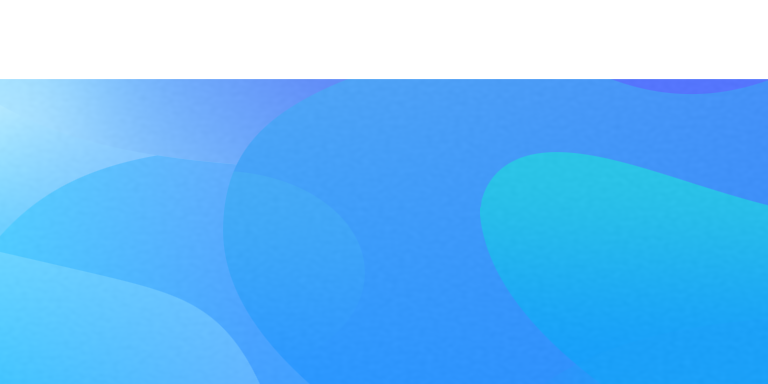
A Shadertoy shader for this background:

```glsl
// Overlapping translucent blue waves and blobs under a plain white band.

const float BAND_BOTTOM = 0.794;
const vec3 WHITE = vec3(1.0);
const vec3 VIOLET = vec3(0.33, 0.46, 0.99);

// Antialiased coverage of the region where d > 0
float cover(float d) {
    return clamp(0.5 + d / max(fwidth(d), 1e-5), 0.0, 1.0);
}

// Bilinear blend of four corner colours
vec3 cornerBlend(vec2 uv, vec3 bl, vec3 br, vec3 tl, vec3 tr) {
    uv = clamp(uv, 0.0, 1.0);
    return mix(mix(bl, br, uv.x), mix(tl, tr, uv.x), uv.y);
}

vec2 hashGradient(vec2 cell) {
    vec2 h = vec2(dot(cell, vec2(127.1, 311.7)), dot(cell, vec2(269.5, 183.3)));
    return 2.0 * fract(sin(h) * 43758.5) - 1.0;
}

float gradientNoise(vec2 p) {
    vec2 i = floor(p), f = fract(p);
    vec2 u = f * f * (3.0 - 2.0 * f);
    vec2 e = vec2(0.0, 1.0);
    float low = mix(dot(hashGradient(i), f),
                    dot(hashGradient(i + e.yx), f - e.yx), u.x);
    float high = mix(dot(hashGradient(i + e.xy), f - e.xy),
                     dot(hashGradient(i + e.yy), f - e.yy), u.x);
    return mix(low, high, u.y);
}

// Curve that starts at a height and eases toward start + rise
float easedEdge(float x, float start, float rise, float rate) {
    return start + rise * (1.0 - exp(-rate * x));
}

// Large blob: its left side bulges most at mid height
float largeBlob(vec2 p) {
    float d = p.y - 0.40;
    float d2 = d * d;
    float bend = d > 0.0 ? d2 + 7.0 * d2 * d2 : 1.41 * d2;
    return p.x - 0.581 - bend;
}

// Teal blob: rounded nose on the left, long falling top edge
float tealBlob(vec2 p) {
    vec2 nose = vec2(1.25, 0.44);
    float s = max(p.x - nose.x, 0.0);
    float top = nose.y + sqrt(s) * (0.572 - 1.138 * s + 0.553 * s * s);
    float drop = max(nose.y - p.y, 0.0);
    float left = nose.x + 0.1 * drop + 1.4 * drop * drop;
    return min(top - p.y, p.x - left);
}

float ellipse(vec2 p, vec2 center, vec2 radius) {
    return 1.0 - length((p - center) / radius);
}

// Soft sheets on the left side
vec3 leftWaves(vec2 p) {
    vec3 color = cornerBlend(vec2(p.x / 0.85, (p.y - 0.5) / 0.294),
        vec3(0.60, 0.86, 1.00), vec3(0.38, 0.63, 0.98),
        vec3(0.50, 0.82, 1.00), vec3(0.38, 0.55, 0.97));
    color = mix(color, vec3(0.76, 0.93, 1.0),
        0.6 * exp(-14.0 * dot(p - vec2(0.0, 0.74), p - vec2(0.0, 0.74))));

    float upperEdge = easedEdge(p.x, 0.727, -0.18, 3.2);
    vec3 pale = cornerBlend(vec2(p.x / 0.4, (p.y - 0.4) / 0.32),
        vec3(0.42, 0.81, 1.00), vec3(0.48, 0.74, 1.00),
        vec3(0.70, 0.91, 1.00), vec3(0.54, 0.79, 1.00));
    color = mix(color, pale, cover(upperEdge - p.y));

    float middleEdge = min(upperEdge, easedEdge(p.x, 0.385, 0.25, 4.5));
    vec3 middle = cornerBlend(vec2(p.x / 0.65, p.y / 0.6),
        vec3(0.24, 0.76, 1.00), vec3(0.26, 0.63, 1.00),
        vec3(0.36, 0.82, 1.00), vec3(0.39, 0.67, 0.99));
    color = mix(color, middle, cover(middleEdge - p.y));

    float lowerEdge = 0.344 - 0.23 * p.x - 2.9 * pow(max(p.x, 0.0), 7.0);
    vec3 lower = cornerBlend(vec2(p.x / 0.65, p.y / 0.34),
        vec3(0.26, 0.77, 1.00), vec3(0.38, 0.71, 1.00),
        vec3(0.42, 0.83, 1.00), vec3(0.45, 0.76, 1.00));
    return mix(color, lower, cover(lowerEdge - p.y));
}

// Blobs that fill the centre and right side
vec3 rightBlobs(vec3 color, vec2 p) {
    vec3 large = cornerBlend(vec2((p.x - 0.58) / 1.42, p.y / BAND_BOTTOM),
        vec3(0.16, 0.60, 1.00), vec3(0.20, 0.55, 0.98),
        vec3(0.32, 0.66, 0.96), vec3(0.27, 0.57, 0.97));
    float inner = cover(ellipse(p, vec2(0.57, 0.29), vec2(0.38, 0.265)));
    large += vec3(0.01, 0.035, -0.01) * inner * smoothstep(0.0, 0.45, p.y);
    color = mix(color, large, cover(largeBlob(p)));

    vec3 teal = mix(vec3(0.09, 0.62, 0.98), vec3(0.17, 0.77, 0.90),
                    smoothstep(0.0, 0.62, p.y));
    color = mix(color, teal, cover(tealBlob(p)));

    float footEdge = easedEdge(p.x - 1.497, 0.049, 0.145, 3.6);
    float foot = cover(footEdge - p.y) * smoothstep(1.35, 1.65, p.x);
    color = mix(color, vec3(0.11, 0.63, 0.97), 0.7 * foot);

    float violetEdge = 0.755 + 0.9 * (p.x - 1.8) * (p.x - 1.8);
    return mix(color, VIOLET, cover(p.y - violetEdge));
}

void mainImage(out vec4 fragColor, in vec2 fragCoord) {
    vec2 p = fragCoord / iResolution.xy * vec2(2.0, 1.0);
    vec3 color = rightBlobs(leftWaves(p), p);
    color += 0.018 * gradientNoise(p * vec2(55.0, 80.0)); // faint grain
    color = mix(color, WHITE, cover(p.y - BAND_BOTTOM));
    fragColor = vec4(clamp(color, 0.0, 1.0), 1.0);
}
```
